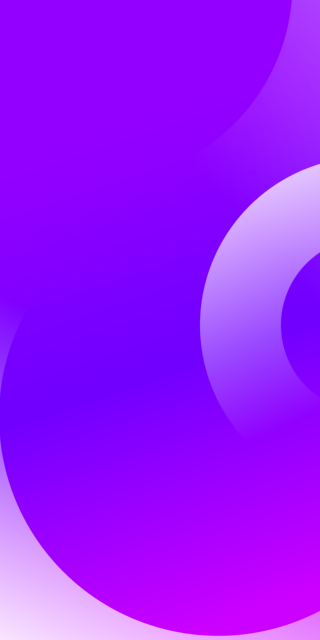
Write a WebGL 1 fragment shader that draws this background.

```glsl
precision highp float;
// Violet gradient background with large discs, corner glows and a fading ring.

uniform vec2 u_resolution;

// Discs: centre x, centre y, radius, in canvas widths
#define LOWER_DISC vec3(0.682, 0.698, 0.685)
#define UPPER_DISC vec3(0.294, 2.052, 0.620)
#define RING_OUTER vec3(1.151, 0.984, 0.526)
#define RING_INNER vec3(1.151, 0.984, 0.273)
// Strongest white share of each veil
#define CORNER_GLOW 0.90
#define UPPER_GLOW 0.25
#define RING_GLOW 0.73
// Backdrop colours, from top to bottom
#define VIOLET vec3(0.575, 0.0, 1.0)
#define INDIGO vec3(0.445, 0.0, 1.0)
#define MAGENTA vec3(0.80, 0.0, 1.0)

// Antialiased coverage of a disc
float disc(vec2 p, vec3 shape, float pixel) {
  float edge = length(p - shape.xy) - shape.z;
  return 1.0 - smoothstep(-pixel, pixel, edge);
}

// Linear ramp: 0 at start, 1 at end
float ramp(vec2 p, vec2 start, vec2 end) {
  vec2 axis = end - start;
  return clamp(dot(p - start, axis) / dot(axis, axis), 0.0, 1.0);
}

// Tilted three-colour gradient
vec3 backdrop(vec2 p) {
  float depth = dot(vec2(p.x, 2.0 - p.y), vec2(0.32, 0.95));
  vec3 color = mix(VIOLET, INDIGO, smoothstep(0.45, 1.29, depth));
  float warmth = clamp((depth - 1.27) / 0.81, 0.0, 1.0);
  return mix(color, MAGENTA, warmth);
}

void main() {
  // The canvas spans 1 by 2 units
  vec2 p = gl_FragCoord.xy / u_resolution * vec2(1.0, 2.0);
  float pixel = 0.8 / u_resolution.x;
  vec3 white = vec3(1.0);
  vec3 color = backdrop(p);

  // Glow outside the upper disc
  float upper = ramp(p, vec2(0.525, 1.582), vec2(1.0, 2.0));
  upper *= UPPER_GLOW * (1.0 - disc(p, UPPER_DISC, pixel));
  color = mix(color, white, upper);

  // Bright corner outside the lower disc
  float corner = ramp(p, vec2(0.406, 0.893), vec2(0.0));
  corner *= CORNER_GLOW * (1.0 - disc(p, LOWER_DISC, pixel));
  color = mix(color, white, corner);

  // Ring fading towards its lower end
  float ring = disc(p, RING_OUTER, pixel) - disc(p, RING_INNER, pixel);
  ring *= RING_GLOW * ramp(p, vec2(1.28, 0.836), vec2(1.0, 1.48));
  color = mix(color, white, ring);

  gl_FragColor = vec4(color, 1.0);
}
```
